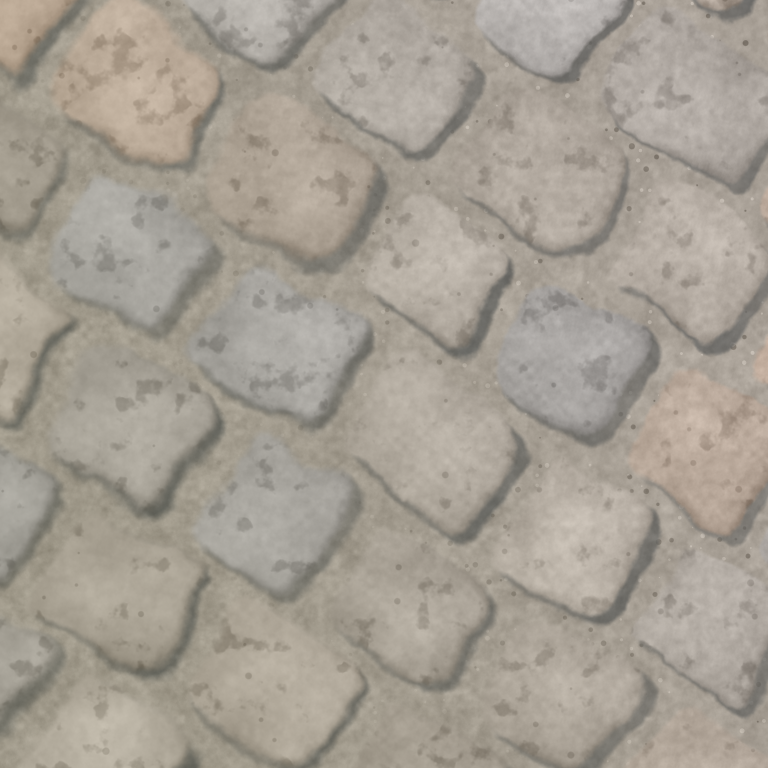
A WebGL 2 fragment shader for this texture:

```glsl
#version 300 es
precision highp float;
// Worn cobblestones laid in slanting, staggered rows with sandy joints.
// Each row is split at jittered joints; every cell holds one rounded box
// that casts a soft shadow to its lower right, with noise for wear.
uniform vec2 u_resolution;
out vec4 fragColor;

const vec2 ROW_AXIS = vec2(0.842, 0.540);  // row direction, y pointing down
const vec2 PITCH = vec2(0.2266, 0.190);    // stone spacing along and across rows
const vec3 SAND = vec3(0.635, 0.610, 0.568);
const vec3 STONE = vec3(0.688, 0.660, 0.620);
const vec3 SHADOW = vec3(0.375, 0.380, 0.368);
const vec3 WARM = vec3(0.055, 0.010, -0.015);
const vec3 COOL = vec3(-0.030, -0.010, 0.018);

float hash(vec2 p) {
  return fract(sin(dot(p, vec2(127.1, 311.7))) * 43758.545);
}

float noise(vec2 p) {
  vec2 i = floor(p), f = fract(p);
  f = f * f * (3.0 - 2.0 * f);
  float low = mix(hash(i), hash(i + vec2(1, 0)), f.x);
  float high = mix(hash(i + vec2(0, 1)), hash(i + vec2(1, 1)), f.x);
  return mix(low, high, f.y);
}

float fbm(vec2 p) {
  float sum = 0.0, amp = 0.5;
  for (int i = 0; i < 4; i++) {
    sum += amp * noise(p);
    p = mat2(1.6, 1.2, -1.2, 1.6) * p + 7.3;
    amp *= 0.5;
  }
  return sum / 0.9375;
}

float roundBox(vec2 p, vec2 halfSize, float radius) {
  vec2 d = abs(p) - halfSize + radius;
  return length(max(d, 0.0)) + min(max(d.x, d.y), 0.0) - radius;
}

// Soft coverage of the inside of a distance field
float inside(float d, float soft) {
  return 1.0 - smoothstep(-soft, soft, d);
}

vec2 rotate(vec2 p, float a) {
  return mat2(cos(a), -sin(a), sin(a), cos(a)) * p;
}

// Stagger of a row, in stones
float rowOffset(float row) {
  return 0.53 * mod(row, 2.0) - 0.26 * step(row, -0.5);
}

// Jittered position of the joint at the left of stone i
float joint(float i, float row) {
  return i + 0.16 * (hash(vec2(i, row) + 3.7) - 0.5);
}

// Loose grit: small round grains scattered over a grid
float grit(vec2 p, float scale, float density) {
  vec2 cell = floor(p * scale);
  vec2 center = 0.3 + 0.4 * vec2(hash(cell + 1.3), hash(cell + 8.1));
  float size = 0.06 + 0.18 * hash(cell + 5.9);
  return inside(length(fract(p * scale) - center) - size, 0.06) * step(1.0 - density, hash(cell));
}

void main() {
  vec2 uv = gl_FragCoord.xy / u_resolution;
  vec2 p = vec2(uv.x, 1.0 - uv.y);
  float clarity = smoothstep(0.1, 0.9, uv.x * 0.7 + uv.y * 0.3);
  // Turn into row space and roughen all outlines
  vec2 q = vec2(dot(p, ROW_AXIS), dot(p, vec2(-ROW_AXIS.y, ROW_AXIS.x))) + vec2(0.012, 0.004);
  q += 0.030 * (vec2(noise(p * 13.0), noise(p * 13.0 + 41.0)) - 0.5);
  q += 0.012 * (vec2(fbm(p * 48.0), fbm(p * 48.0 + 17.0)) - 0.5);
  // Find the row, then the stone between two joints
  float row = floor(q.y / PITCH.y + 0.5);
  float x = q.x / PITCH.x - rowOffset(row) + 0.5;
  float i = floor(x);
  i += step(joint(i + 1.0, row), x) - step(x, joint(i, row));
  float left = joint(i, row), right = joint(i + 1.0, row);
  vec2 id = vec2(i, row);
  vec2 local = vec2((x - 0.5 * (left + right)) * PITCH.x, q.y - row * PITCH.y);
  local = rotate(local + vec2(0.011, 0.004), 0.10 * (hash(id + 2.0) - 0.5));
  // Stone outline and the shadow it throws
  vec2 halfSize = vec2(0.5 * (right - left) * PITCH.x - 0.019, 0.5 * PITCH.y - 0.010);
  halfSize -= 0.006 * vec2(hash(id + 4.0), hash(id + 6.0));
  float radius = mix(0.018, 0.040, hash(id + 9.0));
  float edge = roundBox(local, halfSize, radius);
  float soft = mix(0.008, 0.0035, clarity);
  float stone = inside(edge, soft);
  vec2 shadowShift = vec2(mix(0.011, 0.020, hash(id + 11.0)), 0.005);
  float shade = inside(roundBox(local - shadowShift, halfSize, radius), soft);
  shade *= mix(0.65, 1.0, hash(id + 13.0)) * mix(0.55, 1.1, fbm(p * 16.0 + 5.0));
  // Sandy joints
  float grain = fbm(p * 110.0) - 0.5;
  vec3 sand = SAND + 0.10 * (fbm(p * 30.0) - 0.5) + 0.13 * grain;
  sand += (0.10 * grit(p, 75.0, 0.12) - 0.16 * grit(p + 0.37, 60.0, 0.12)) * clarity;
  sand = mix(sand, SHADOW + 0.08 * grain, clamp(shade, 0.0, 1.0));
  // Stone face: own tint, blotches, fine grain, pits and a worn pale crown
  float tint = hash(id + 21.0);
  vec3 face = STONE + WARM * smoothstep(0.6, 1.0, tint) + COOL * (1.0 - smoothstep(0.0, 0.45, tint));
  face += 0.06 * (hash(id + 25.0) - 0.5) + 0.13 * (fbm(p * 14.0 + 10.0 * tint) - 0.5);
  face += mix(0.06, 0.13, clarity) * grain;
  face += 0.035 * inside(edge + 0.035, 0.035) - 0.015;
  face -= 0.10 * smoothstep(0.62, 0.78, fbm(p * 38.0 + 3.0)) + 0.09 * grit(p + 0.71, 50.0, 0.04);
  face -= 0.08 * smoothstep(-0.016, 0.0, edge) * smoothstep(-0.02, 0.06, local.x + 0.4 * local.y);
  // Join the layers and grade: yellowish lower left, paler upper right
  vec3 color = mix(sand, face, stone);
  color += mix(vec3(-0.010, -0.010, -0.028), vec3(0.025, 0.018, 0.022), clarity);
  fragColor = vec4(color, 1.0);
}
```
